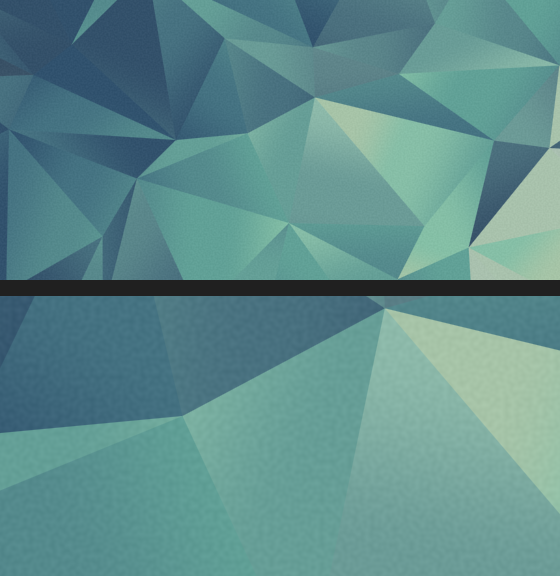
Top: the whole. Bottom: its middle third, enlarged.
Give the GLSL for this background, as a Shadertoy shader.

```glsl
const float CELL = 0.34;      // facet size in canvas heights
const float JITTER = 0.42;    // corner displacement in cells
const float TILT = 0.42;      // lattice rotation in radians

vec2 hash2(vec2 p) {
    vec3 q = fract(p.xyx * vec3(0.1031, 0.1030, 0.0973));
    q += dot(q, q.yzx + 33.33);
    return fract((q.xx + q.yz) * q.zy);
}

float cornerSlope(vec2 corner, vec2 offset) {
    float angle = 6.2832 * hash2(corner).x;
    return dot(vec2(cos(angle), sin(angle)), offset);
}

float gradientNoise(vec2 p) {
    vec2 i = floor(p), f = fract(p);
    vec2 w = f * f * f * (f * (f * 6.0 - 15.0) + 10.0);
    vec2 e = vec2(1.0, 0.0);
    float low = mix(cornerSlope(i, f), cornerSlope(i + e, f - e), w.x);
    float high = mix(cornerSlope(i + e.yx, f - e.yx), cornerSlope(i + 1.0, f - 1.0), w.x);
    return mix(low, high, w.y);
}

float cross2(vec2 a, vec2 b) {
    return a.x * b.y - a.y * b.x;
}

// Positive on the right-hand side of the edge
float edgeDistance(vec2 p, vec2 a, vec2 b) {
    return cross2(p - a, b - a) / max(length(b - a), 1e-4);
}

float triangleCoverage(vec2 p, vec2 a, vec2 b, vec2 c, float pixel) {
    float d = max(edgeDistance(p, a, b), max(edgeDistance(p, b, c), edgeDistance(p, c, a)));
    return clamp(0.5 - d / pixel, 0.0, 1.0);
}

// Smaller signed area of the two triangles made by diagonal a-c
float splitArea(vec2 a, vec2 b, vec2 c, vec2 d) {
    return min(cross2(b - a, c - a), cross2(c - a, d - a));
}

vec2 latticeCorner(vec2 id, mat2 lattice) {
    return lattice * (id + JITTER * (2.0 * hash2(id + 71.0) - 1.0));
}

// Navy through teal and mint to cream
vec3 toneRamp(float t) {
    vec3 col = vec3(0.19, 0.32, 0.43);
    col = mix(col, vec3(0.27, 0.45, 0.51), smoothstep(0.08, 0.28, t));
    col = mix(col, vec3(0.33, 0.54, 0.55), smoothstep(0.28, 0.47, t));
    col = mix(col, vec3(0.38, 0.63, 0.59), smoothstep(0.47, 0.66, t));
    col = mix(col, vec3(0.52, 0.75, 0.65), smoothstep(0.72, 0.89, t));
    return mix(col, vec3(0.65, 0.77, 0.65), smoothstep(0.91, 0.98, t));
}

vec3 facetColor(vec2 p, vec2 centre, vec2 seed, float aspect) {
    vec2 place = centre / vec2(aspect, 1.0);
    vec2 h = hash2(seed + 17.0), k = hash2(seed + 143.0);

    // Light grows towards the lower right, with a few dark facets there
    float light = 0.06 + 0.88 * place.x + 0.3 * (0.5 - place.y);
    float tone = mix(light, h.x, 0.4);
    tone -= 0.5 * step(0.88, k.y) * smoothstep(0.6, 0.8, place.x);

    // Linear shading across the facet
    float angle = 6.2832 * h.y;
    tone += 0.5 * dot(p - centre, vec2(cos(angle), sin(angle)));

    vec3 col = toneRamp(smoothstep(0.0, 1.0, tone));
    vec3 slate = dot(col, vec3(0.3, 0.59, 0.11)) + vec3(-0.03, 0.0, 0.04);
    return mix(col, slate, 0.4 * k.x * k.x * k.x);
}

void mainImage(out vec4 fragColor, in vec2 fragCoord) {
    vec2 p = fragCoord / iResolution.y;
    float pixel = 1.2 / iResolution.y;
    float aspect = iResolution.x / iResolution.y;
    mat2 lattice = CELL * mat2(cos(TILT), sin(TILT), -sin(TILT), cos(TILT));
    vec2 home = floor(inverse(lattice) * p);

    // Blend the facets of nearby cells by coverage
    vec4 sum = vec4(0.0);
    for (int y = -1; y <= 1; y++)
    for (int x = -1; x <= 1; x++) {
        vec2 id = home + vec2(x, y);
        vec2 a = latticeCorner(id, lattice);
        vec2 b = latticeCorner(id + vec2(1.0, 0.0), lattice);
        vec2 c = latticeCorner(id + 1.0, lattice);
        vec2 d = latticeCorner(id + vec2(0.0, 1.0), lattice);

        // Choose a valid diagonal at random
        float bias = 2.0 * hash2(id + 29.0).x;
        if (splitArea(a, b, c, d) < bias * splitArea(b, c, d, a)) {
            vec2 first = a;
            a = b; b = c; c = d; d = first;
        }
        vec2 seed = id * vec2(2.0, 1.0);
        float near = triangleCoverage(p, a, b, c, pixel);
        float far = triangleCoverage(p, a, c, d, pixel);
        sum += near * vec4(facetColor(p, (a + b + c) / 3.0, seed, aspect), 1.0);
        sum += far * vec4(facetColor(p, (a + c + d) / 3.0, seed + vec2(1.0, 0.0), aspect), 1.0);
    }
    vec3 col = sum.rgb / max(sum.a, 1e-4);

    // Fine film grain
    col += 0.03 * gradientNoise(p * 150.0);
    fragColor = vec4(clamp(col, 0.0, 1.0), 1.0);
}
```
